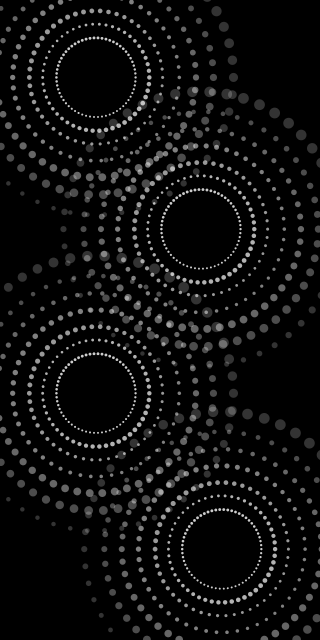
Write a Shadertoy shader that draws this background.

```glsl
const float TAU = 6.2831853;
const int RINGS = 7;
const int ROSETTES = 4;

// Ring radius, smallest dot, largest dot, heading of the largest dot
const vec4 RING[RINGS] = vec4[](
    vec4(0.1237, 0.0029, 0.0044,  1.8),
    vec4(0.1667, 0.0039, 0.0073, -0.8),
    vec4(0.2083, 0.0042, 0.0079,  2.4),
    vec4(0.2604, 0.0050, 0.0086,  2.4),
    vec4(0.3125, 0.0068, 0.0122, -1.5),
    vec4(0.3670, 0.0068, 0.0137, -1.3),
    vec4(0.4297, 0.0068, 0.0168,  1.1));

const vec2 CENTER[ROSETTES] = vec2[](
    vec2(0.300, 1.758), vec2(0.628, 1.284),
    vec2(0.300, 0.771), vec2(0.693, 0.284));

// Antialiased coverage of a disc
float disc(vec2 p, float radius, float pixel) {
    return clamp(0.5 - (length(p) - radius) / pixel, 0.0, 1.0);
}

// Evenly spaced dots whose size swells towards one heading
float dottedRing(vec2 p, vec4 ring, float count, float pixel) {
    float spacing = TAU / count;
    float angle = round(atan(p.y, p.x) / spacing) * spacing;
    float swell = 0.5 + 0.5 * cos(angle - ring.w);
    float dotRadius = mix(ring.y, ring.z, swell);
    vec2 dotCenter = ring.x * vec2(cos(angle), sin(angle));
    return disc(p - dotCenter, dotRadius, pixel);
}

// Concentric rings of translucent white, fading outwards
float addRosette(float shade, vec2 p, float pixel) {
    for (int i = 0; i < RINGS; i++) {
        float count = i == 0 ? 62.0 : 50.0;
        float opacity = mix(0.80, 0.20, float(i) / float(RINGS - 1));
        shade = mix(shade, 1.0, opacity * dottedRing(p, RING[i], count, pixel));
    }
    return shade;
}

void mainImage(out vec4 fragColor, in vec2 fragCoord) {
    float pixel = 1.0 / iResolution.x;
    vec2 p = fragCoord * pixel;

    float shade = 0.0;
    for (int i = 0; i < ROSETTES; i++) {
        shade = addRosette(shade, p - CENTER[i], pixel);
    }
    fragColor = vec4(vec3(shade), 1.0);
}
```
